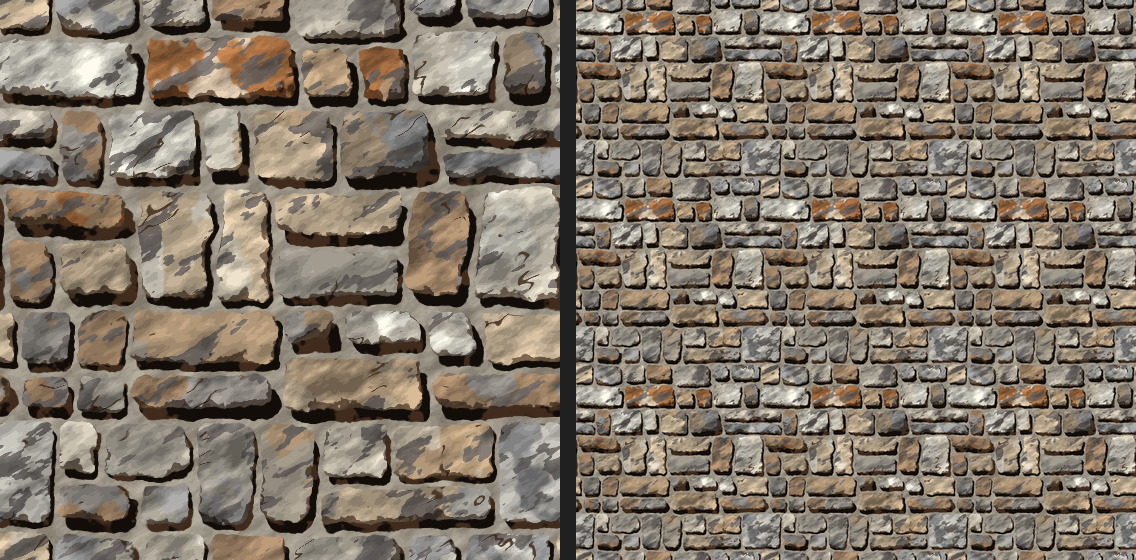
Left, the tile; right, the same tile 3 across and 3 down.
A Shadertoy shader for this texture:

```glsl
// Rustic wall of mixed grey, tan and rust stone blocks with pale mortar and deep joint shadows.
#define BANDS 5.0
#define BLOCKS 4.0
#define JITTER 0.38
#define TALL_SHARE 0.28
#define SPLIT_SHARE 0.6
#define MORTAR 0.0045
#define SHADOW vec2(0.010, -0.017)
#define WOBBLE 0.024
#define CHIPPING 0.016
#define CONTRAST 1.5
#define EDGE 0.0014

const vec3 PALETTE[8] = vec3[8](
    vec3(0.57, 0.55, 0.51), vec3(0.71, 0.68, 0.62), vec3(0.76, 0.75, 0.71), vec3(0.51, 0.51, 0.51),
    vec3(0.63, 0.54, 0.43), vec3(0.70, 0.63, 0.53), vec3(0.56, 0.46, 0.36), vec3(0.60, 0.40, 0.24));
const vec3 MORTAR_DARK = vec3(0.50, 0.47, 0.42);
const vec3 MORTAR_LIGHT = vec3(0.71, 0.68, 0.62);
const vec3 SHADE_BLACK = vec3(0.07, 0.05, 0.035);
const vec3 SHADE_BROWN = vec3(0.25, 0.17, 0.11);
const vec3 FLECK = vec3(0.37, 0.35, 0.34);

struct Stone { vec2 lo; vec2 hi; float id; };

float hash(vec3 p) {
    p = fract(p * 0.1031);
    p += dot(p, p.zyx + 31.32);
    return fract((p.x + p.y) * p.z);
}

// Value noise that wraps after a whole number of cells
float noise(vec2 p, float period, float seed) {
    vec2 i = floor(p), f = fract(p);
    f = f * f * (3.0 - 2.0 * f);
    vec2 a = mod(i, period), b = mod(i + 1.0, period);
    return mix(mix(hash(vec3(a, seed)), hash(vec3(b.x, a.y, seed)), f.x),
               mix(hash(vec3(a.x, b.y, seed)), hash(vec3(b, seed)), f.x), f.y);
}

float fbm(vec2 p, float freq, float seed) {
    float sum = 0.0, total = 0.0, amp = 1.0;
    for (int k = 0; k < 4; k++) {
        sum += amp * noise(p * freq, freq, seed + float(k) * 3.7);
        total += amp;
        amp *= 0.58;
        freq *= 2.0;
    }
    return sum / total;
}

// Flat tone steps with softened borders
float posterize(float x, float steps) {
    float t = clamp(x, 0.0, 1.0) * steps;
    return (floor(t) + smoothstep(0.38, 0.62, fract(t))) / steps;
}

float roundBox(vec2 p, vec2 extent, float radius) {
    vec2 q = abs(p) - extent + radius;
    return length(max(q, 0.0)) + min(max(q.x, q.y), 0.0) - radius;
}

float inside(float d) { return 1.0 - smoothstep(-EDGE, EDGE, d); }

// Jittered wrapping intervals: start, end, index
float cut(float i, float n, float seed) { return i + JITTER * hash(vec3(mod(i, n), seed, 3.0)); }
vec3 span(float x, float n, float seed) {
    float i = floor(x * n);
    if (x * n < cut(i, n, seed)) i -= 1.0;
    return vec3(cut(i, n, seed) / n, cut(i + 1.0, n, seed) / n, mod(i, n));
}

// Bands hold blocks; blocks stay tall or split into courses, then into shorter stones
Stone findStone(vec2 p) {
    vec3 band = span(p.y, BANDS, 1.0);
    float shift = hash(vec3(band.z, 17.0, 8.0));
    vec3 block = span(p.x + shift, BLOCKS, 10.0 + band.z);
    vec2 cell = vec2(block.z, band.z);
    Stone s = Stone(vec2(block.x - shift, band.x), vec2(block.y - shift, band.y), hash(vec3(cell, 5.0)));
    if (s.id > TALL_SHARE) {
        float y = mix(s.lo.y, s.hi.y, 0.42 + 0.16 * hash(vec3(cell, 9.0)));
        bool upper = p.y > y;
        if (upper) s.lo.y = y; else s.hi.y = y;
        s.id = hash(vec3(cell, upper ? 26.0 : 47.0));
    }
    if (s.hi.x - s.lo.x > 0.19 && hash(vec3(cell, s.id * 50.0)) < SPLIT_SHARE) {
        float x = mix(s.lo.x, s.hi.x, 0.34 + 0.32 * hash(vec3(cell, s.id * 70.0)));
        bool right = p.x > x;
        if (right) s.lo.x = x; else s.hi.x = x;
        s.id = fract(s.id + (right ? 0.37 : 0.71));
    }
    return s;
}

void mainImage(out vec4 fragColor, in vec2 fragCoord) {
    vec2 p = fragCoord / iResolution.xy;
    vec2 grain = vec2(p.x, 2.0 * p.y - p.x);
    vec2 q = p + WOBBLE * (vec2(noise(p * 6.0, 6.0, 1.0), noise(p * 5.0, 5.0, 2.0)) - 0.5)
               + 0.6 * CHIPPING * (vec2(fbm(p, 22.0, 3.0), fbm(p, 22.0, 4.0)) - 0.5);

    // Stone outline, joint shadow and dark underside
    Stone s = findStone(q);
    float seed = floor(s.id * 89.0) + 20.0;
    vec2 shadow = SHADOW * mix(0.55, 1.35, hash(vec3(seed, 2.0, 7.0)));
    vec2 lo = s.lo + MORTAR - vec2(0.0, shadow.y), hi = s.hi - MORTAR - vec2(shadow.x, 0.0);
    vec2 extent = 0.5 * (hi - lo), local = q - 0.5 * (lo + hi);
    float radius = min(mix(0.008, 0.028, hash(vec3(seed, 4.0, 1.0))), min(extent.x, extent.y));
    float chip = CHIPPING * (fbm(p, 32.0, seed) - 0.5);
    float bodyMask = inside(roundBox(local, extent, radius) + chip);
    float shadowMask = inside(roundBox(local - shadow, extent, radius) + 0.8 * chip);
    float faceMask = inside(roundBox(local - vec2(-0.003, 0.007), extent, radius) + 3.0 * chip);

    // Mottled stone face
    float coarseTone = fbm(p, 9.0, seed + 5.0), fineTone = fbm(grain, 19.0, seed + 11.0);
    float vigour = CONTRAST * mix(0.6, 1.25, hash(vec3(seed, 6.0, 2.0)));
    float tone = posterize(0.5 + vigour * (0.6 * (coarseTone - 0.5) + 1.1 * (fineTone - 0.5)), 6.0);
    vec3 base = PALETTE[int(8.0 * hash(vec3(seed, 1.0, 13.0)))];
    vec3 stain = PALETTE[int(5.0 * hash(vec3(seed, 12.0, 3.0)))];
    vec3 stone = mix(base, stain, 0.8 * smoothstep(0.53, 0.57, fbm(p, 8.0, seed + 23.0)));
    stone *= 0.68 + 0.64 * tone;
    float flecks = smoothstep(0.61, 0.635, fbm(grain, 15.0, seed + 31.0));
    stone = mix(stone, FLECK * (0.7 + 0.6 * tone), 0.85 * flecks);
    float crackLine = 1.0 - smoothstep(0.006, 0.016, abs(fbm(grain, 7.0, seed + 41.0) - 0.5));
    float cracks = crackLine * smoothstep(0.56, 0.6, fbm(p, 11.0, seed + 53.0));
    stone = mix(stone, SHADE_BROWN, 0.85 * cracks);
    stone = mix(stone * vec3(0.54, 0.49, 0.45), stone, faceMask);

    // Mortar, shadow and stone layers
    float grit = posterize(0.5 + 1.8 * (fbm(grain, 24.0, 61.0) - 0.5), 5.0);
    vec3 color = mix(MORTAR_DARK, MORTAR_LIGHT, grit);
    vec3 shade = mix(SHADE_BLACK, SHADE_BROWN, smoothstep(0.54, 0.6, fbm(p, 18.0, 71.0)));
    color = mix(color, shade, shadowMask);
    fragColor = vec4(mix(color, stone, bodyMask), 1.0);
}
```
